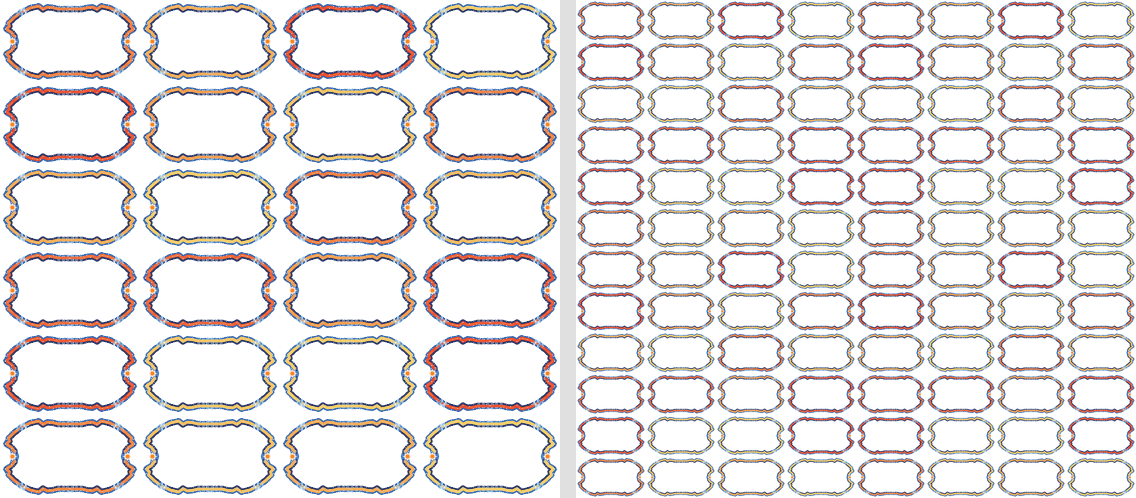
Left: one tile. Right: repeated 2 by 2.
Reproduce this pattern procedurally as a Shadertoy shader.

```glsl
// Grid of ornate bracket frames: navy-edged bands with warm cores and side rosettes, on white.

const vec2 GRID = vec2(4.0, 6.0);       // repeats across and down
const vec2 CELL = vec2(192.0, 114.0);   // design units in one repeat
const float BAND_HALF = 4.3;
const float CORE_HALF = 1.9;
const float PATCH_AT = 70.0;            // path length at the pale shoulder patch
const vec2 ROSETTE = vec2(79.0, 0.0);
const float ROSETTE_RADIUS = 9.2;

const vec3 PAPER = vec3(1.0);
const vec3 NAVY = vec3(0.15, 0.21, 0.41);
const vec3 BLUE = vec3(0.20, 0.41, 0.70);
const vec3 SKY = vec3(0.66, 0.83, 0.95);
const vec3 YELLOW = vec3(0.98, 0.84, 0.42);
const vec3 ORANGE = vec3(0.97, 0.56, 0.27);
const vec3 RED = vec3(0.94, 0.28, 0.16);

// Core warmth of each frame, top row first: 0 yellow, 1 red
const vec4 WARMTH[6] = vec4[6](
    vec4(0.65, 0.30, 1.00, 0.05), vec4(1.00, 0.42, 0.12, 0.62),
    vec4(0.30, 0.05, 0.68, 0.20), vec4(0.80, 0.85, 0.42, 0.95),
    vec4(0.95, 0.10, 0.05, 1.00), vec4(0.60, 0.15, 0.30, 0.05));

// Quarter of the band's centre line, from top middle to the side rosette
const int KNOTS = 14;
const vec2 PATH[KNOTS] = vec2[KNOTS](
    vec2(0.0, 44.5), vec2(16.0, 44.5), vec2(25.0, 46.5), vec2(31.0, 47.0),
    vec2(37.0, 44.0), vec2(43.0, 48.5), vec2(54.0, 46.0), vec2(66.0, 40.5),
    vec2(76.0, 33.0), vec2(84.0, 25.5), vec2(83.0, 21.0), vec2(87.0, 17.0),
    vec2(80.0, 12.5), vec2(76.0, 7.0));

float hash(vec2 p) {
    vec3 q = fract(p.xyx * 0.1031);
    q += dot(q, q.yzx + 33.33);
    return fract((q.x + q.y) * q.z);
}

float noise(vec2 p) {
    vec2 i = floor(p), f = fract(p);
    f = f * f * (3.0 - 2.0 * f);
    return mix(mix(hash(i), hash(i + vec2(1, 0)), f.x),
               mix(hash(i + vec2(0, 1)), hash(i + vec2(1, 1)), f.x), f.y);
}

// Length along the path and signed offset from it, positive outside
vec2 pathCoords(vec2 p) {
    float nearest = 1e5, side = 1.0, along = 0.0, travelled = 0.0;
    for (int i = 0; i < KNOTS - 1; i++) {
        vec2 edge = PATH[i + 1] - PATH[i], q = p - PATH[i];
        float t = clamp(dot(q, edge) / dot(edge, edge), 0.0, 1.0);
        float dist = length(q - edge * t);
        if (dist < nearest) {
            nearest = dist;
            side = edge.x * q.y < edge.y * q.x ? -1.0 : 1.0;
            along = travelled + t * length(edge);
        }
        travelled += length(edge);
    }
    return vec2(along, side * nearest);
}

float rotatedBox(vec2 p, float angle, float halfSize) {
    float c = cos(angle), s = sin(angle);
    vec2 q = abs(vec2(c * p.x + s * p.y, c * p.y - s * p.x)) - halfSize;
    return length(max(q, 0.0)) + min(max(q.x, q.y), 0.0);
}

float cover(float dist, float px) { return clamp(0.5 - dist / px, 0.0, 1.0); }

vec3 warmColour(float w) {
    return w < 0.5 ? mix(YELLOW, ORANGE, w * 2.0) : mix(ORANGE, RED, w * 2.0 - 1.0);
}

vec3 bandColour(float along, float offset, float warmth, float px) {
    vec3 warm = warmColour(warmth);
    vec3 col = mix(NAVY, BLUE, smoothstep(-1.5, 3.0, offset + 2.0 * noise(vec2(along * 0.3, 7.0)) - 1.0));
    // Glowing core with a pale centre
    float core = 1.0 - smoothstep(CORE_HALF - 0.6, CORE_HALF + 0.5 + 0.3 * px, abs(offset - 0.2));
    vec3 glow = mix(warm, YELLOW, 0.35 * exp(-offset * offset) * noise(vec2(along * 0.25, 3.0)));
    col = mix(col, glow, core);
    // Pale dashes beside the straight top and bottom
    float dash = step(0.4, fract(along / 6.0 + 0.2)) * (1.0 - smoothstep(15.0, 19.0, along));
    col = mix(col, SKY, 0.8 * dash * cover(abs(abs(offset) - 2.7) - 0.7, px));
    // Streaked shoulder patch with warm flecks
    float zone = 1.0 - smoothstep(4.0, 9.0, abs(along - PATCH_AT));
    float streak = noise(vec2(along * 0.55 + offset * 0.4, offset * 0.3 + 20.0));
    vec3 patchCol = mix(mix(BLUE, SKY, smoothstep(0.2, 0.55, streak)), PAPER, smoothstep(0.65, 0.85, streak));
    float fleck = cover(length(vec2(mod(along, 6.0) - 3.0, offset)) - 1.3, px);
    col = mix(col, mix(patchCol, warm, fleck), 0.85 * zone);
    // Worn specks
    return mix(col, SKY, 0.7 * smoothstep(0.74, 0.9, noise(vec2(along, offset) * 0.6 + 40.0)));
}

void mainImage(out vec4 fragColor, in vec2 fragCoord) {
    vec2 uv = fragCoord / iResolution.xy * GRID;
    vec2 id = mod(floor(uv), GRID);
    vec2 p = abs(fract(uv) - 0.5) * CELL;
    float px = GRID.x * CELL.x / iResolution.x;
    float warmth = WARMTH[int(GRID.y - 1.0 - id.y)][int(id.x)];

    // Blue half disc behind the rosette
    vec2 r = p - ROSETTE;
    float disc = max(length(r) - ROSETTE_RADIUS, r.x - 2.5);
    vec3 col = mix(PAPER, mix(BLUE, SKY, 0.5 * noise(p * 0.5)), cover(disc, px));

    // Band with pointed shoulders and side spikes
    vec2 sd = pathCoords(p);
    float frame = abs(sd.y) - BAND_HALF + 0.7 * (noise(p * 0.7) - 0.5);
    frame = min(frame, rotatedBox(p - vec2(44.5, 48.0), -0.22, 3.8));
    frame = min(frame, rotatedBox(p - vec2(87.0, 18.5), 0.54, 3.8));
    col = mix(col, bandColour(sd.x, sd.y, warmth, px), cover(frame, px));

    // Scalloped white rosette, its orange heart and neighbouring beads
    float petals = length(r) - 4.9 - 0.6 * cos(8.0 * atan(r.y, r.x + 1e-4));
    col = mix(col, PAPER, cover(petals, px));
    col = mix(col, mix(ORANGE, PAPER, 0.55), cover(abs(length(r) - 3.4) - 0.5, px));
    col = mix(col, vec3(0.97, 0.52, 0.12), cover(length(r) - 2.7, px));
    col = mix(col, warmColour(warmth), cover(length(r - vec2(-0.5, 9.0)) - 1.7, px));
    fragColor = vec4(col, 1.0);
}
```
